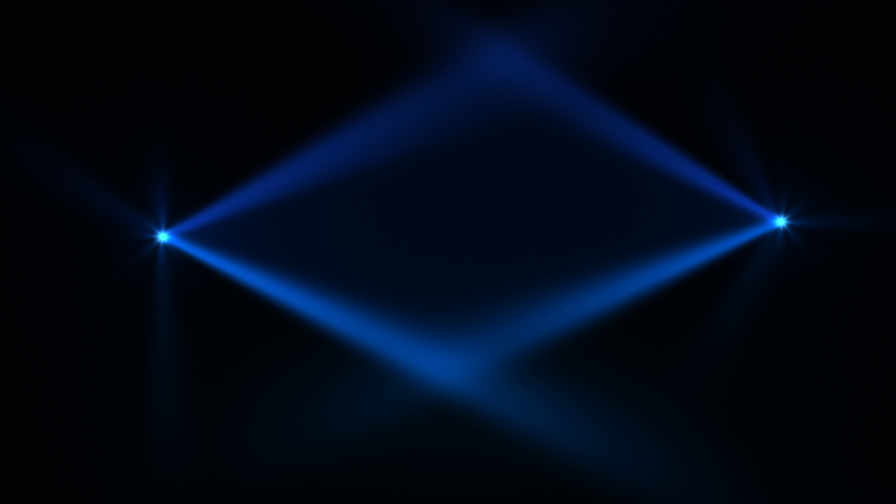
A Shadertoy shader for this background:

```glsl
// Two blue stage lamps whose crossing beams form a glowing diamond in the dark.

// Positions are in units of the canvas height
const vec2 LEFT_LAMP = vec2(0.322, 0.530);
const vec2 RIGHT_LAMP = vec2(1.551, 0.560);
const vec2 HAZE_CENTER = vec2(0.92, 0.20);
const vec2 APEX_CENTER = vec2(1.0, 0.90);

const vec3 NIGHT = vec3(0.0, 0.006, 0.013);
const vec3 INDIGO = vec3(0.05, 0.31, 1.0);
const vec3 AZURE = vec3(0.01, 0.43, 1.0);
const vec3 CORE = vec3(0.35, 0.85, 1.0);
const vec3 HAZE = vec3(0.0, 0.026, 0.045);
const vec3 FILL = vec3(0.0, 0.30, 0.90);

// Beam: angle in degrees, spread (its sign picks the soft side), reach, power
const int BEAMS = 6;
const vec4 LEFT_BEAMS[BEAMS] = vec4[](
    vec4(-25.9, 0.052, 0.72, 0.72),
    vec4(28.6, -0.060, 0.72, 0.36),
    vec4(20.5, 0.035, 0.62, 0.10),
    vec4(146.0, 0.110, 0.28, 0.10),
    vec4(-90.5, 0.085, 0.35, 0.09),
    vec4(91.0, 0.090, 0.12, 0.16));
const vec4 RIGHT_BEAMS[BEAMS] = vec4[](
    vec4(204.0, -0.058, 0.62, 0.65),
    vec4(148.5, 0.045, 0.58, 0.40),
    vec4(154.0, 0.025, 0.38, 0.14),
    vec4(117.0, 0.100, 0.25, 0.10),
    vec4(-1.5, 0.070, 0.22, 0.09),
    vec4(239.0, 0.130, 0.25, 0.08));

float hash(vec2 p) {
    return fract(sin(dot(p, vec2(127.1, 311.7))) * 43758.5);
}

// Light of one beam at offset d from its lamp
vec3 beam(vec2 d, vec4 b) {
    float angle = radians(b.x);
    vec2 axis = vec2(cos(angle), sin(angle));
    float along = dot(d, axis);
    float across = (axis.x * d.y - axis.y * d.x) * sign(b.y);
    float width = 0.006 + abs(b.y) * max(along, 0.0);
    width *= mix(1.0, 1.7, smoothstep(-0.3, 0.3, across / width));
    float profile = exp(-across * across / (width * width));
    float fade = exp(-along * along / (b.z * b.z));
    float front = smoothstep(-0.012, 0.012, along);
    vec3 tint = mix(AZURE, INDIGO, smoothstep(-0.2, 0.2, axis.y));
    return tint * b.w * profile * fade * front;
}

// Bright core, blue halo and short star rays
vec3 lampGlow(vec2 d) {
    float r = length(d);
    float a = atan(d.y, d.x);
    float rays = 0.65 + 0.35 * cos(8.0 * a + 0.6);
    vec3 core = CORE * exp(-r * r / 0.00012);
    vec3 halo = AZURE * 0.65 * rays * exp(-r / 0.022);
    vec3 bloom = INDIGO * 0.07 * exp(-r / 0.09);
    return core + halo + bloom;
}

// Soft mask of the cone between two slopes, opening along +x
float wedge(vec2 d, float low, float high) {
    float x = max(d.x, 0.0);
    float soft = 0.008 + 0.05 * x;
    return smoothstep(-soft, soft, d.y - low * x)
         * smoothstep(-soft, soft, high * x - d.y)
         * smoothstep(-0.01, 0.02, d.x);
}

void mainImage(out vec4 fragColor, in vec2 fragCoord) {
    vec2 p = fragCoord / iResolution.y;
    p.x += 0.5 * (16.0 / 9.0 - iResolution.x / iResolution.y);
    vec2 dl = p - LEFT_LAMP;
    vec2 dr = p - RIGHT_LAMP;

    // Dark surroundings and low haze
    vec2 h = (p - HAZE_CENTER) / vec2(0.48, 0.20);
    vec3 color = NIGHT + HAZE * exp(-dot(h, h));

    // Dim fill inside the diamond, stronger toward the lamps
    float inside = wedge(dl, -0.485, 0.545)
                 * wedge(vec2(-dr.x, dr.y), -0.445, 0.615);
    float strength = 0.075 + 0.13 * exp(-length(dl) / 0.20)
                   + 0.06 * exp(-length(dr) / 0.20);
    color += FILL * inside * strength;

    // Glow where the upper beams meet
    vec2 apex = (p - APEX_CENTER) / vec2(0.15, 0.075);
    color += INDIGO * 0.06 * exp(-dot(apex, apex));

    // Beams and lamps
    for (int i = 0; i < BEAMS; i++) {
        color += beam(dl, LEFT_BEAMS[i]) + beam(dr, RIGHT_BEAMS[i]);
    }
    color += lampGlow(dl) + lampGlow(dr);

    // Fine dither against banding
    color += (hash(floor(p * 288.0)) - 0.5) / 255.0;
    fragColor = vec4(clamp(color, 0.0, 1.0), 1.0);
}
```
